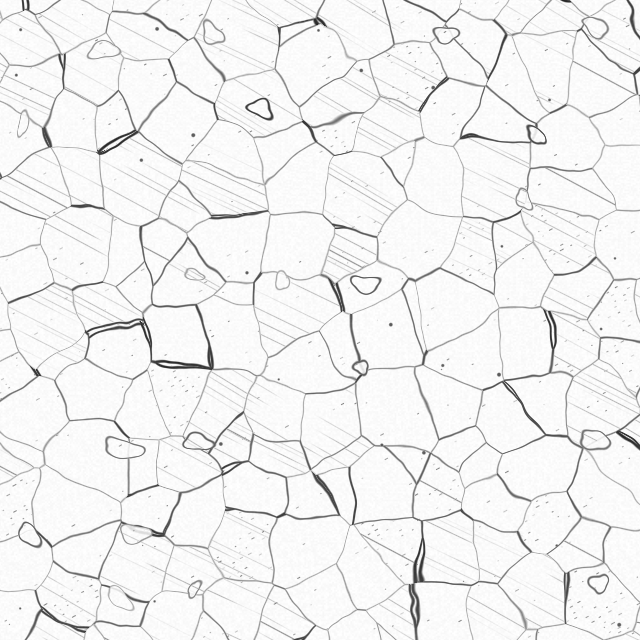
Reproduce this texture procedurally as a WebGL 2 fragment shader.

```glsl
#version 300 es
precision highp float;

#define GRAINS 12.0
#define SIZE_SPREAD 0.36
#define WARP 0.011
#define THIN_LINE 0.0008
#define THICK_LINE 0.0019
#define TWIN_ANGLE -0.49
#define TWIN_GAP 0.0085
#define DASH_ANGLE 0.5
#define ISLANDS 8.0
#define PITS 11.0
#define PAPER 0.985
#define PAPER_GRAIN 0.035

uniform vec2 u_resolution;
out vec4 fragColor;

float hash(vec2 p) {
  return fract(sin(dot(p, vec2(127.1, 311.7))) * 43758.545);
}

vec2 hash2(vec2 p) {
  return vec2(hash(p), hash(p + vec2(41.3, 17.9)));
}

float valueNoise(vec2 p) {
  vec2 i = floor(p), f = fract(p);
  f = f * f * (3.0 - 2.0 * f);
  return mix(mix(hash(i), hash(i + vec2(1, 0)), f.x),
             mix(hash(i + vec2(0, 1)), hash(i + vec2(1, 1)), f.x), f.y);
}

// Coordinates along and across a direction
vec2 alongAcross(vec2 p, float angle) {
  vec2 dir = vec2(cos(angle), sin(angle));
  return vec2(dot(p, dir), dot(p, vec2(-dir.y, dir.x)));
}

float stroke(float dist, float halfWidth) {
  float soft = max(0.85 / u_resolution.y, 0.0012);
  return 1.0 - smoothstep(halfWidth - soft, halfWidth + soft, dist);
}

// Grain centre in xy, size weight in z
vec3 grainSeed(vec2 cell) {
  return vec3(cell + 0.5 + 0.95 * (hash2(cell) - 0.5), SIZE_SPREAD * hash(cell + 71.7));
}

// Boundaries of a weighted cell diagram; also returns the owning cell
float grainBoundaries(vec2 p, out vec2 owner) {
  vec2 g = p * GRAINS, base = floor(g);
  float best = 1e5;
  for (int k = 0; k < 25; k++) {
    vec2 cell = base + vec2(k % 5 - 2, k / 5 - 2);
    vec3 s = grainSeed(cell);
    float power = dot(g - s.xy, g - s.xy) - s.z;
    if (power < best) { best = power; owner = cell; }
  }
  vec3 own = grainSeed(owner);
  float swell = valueNoise(p * 23.0 + 5.0), ink = 0.0;
  for (int k = 0; k < 25; k++) {
    vec2 cell = base + vec2(k % 5 - 2, k / 5 - 2);
    if (cell == owner) continue;
    vec3 s = grainSeed(cell);
    float power = dot(g - s.xy, g - s.xy) - s.z;
    float dist = (power - best) / (2.0 * length(s.xy - own.xy)) / GRAINS;
    float h = hash(owner + cell + 0.37);
    float weight = h * h * (0.65 + 0.5 * swell);
    // Some boundaries split into a narrow lens
    float split = step(0.86, h) * max(swell - 0.55, 0.0) * 0.012;
    float halfWidth = mix(THIN_LINE, THICK_LINE, weight);
    ink = max(ink, stroke(abs(dist - split), halfWidth) * mix(0.34, 0.80, weight));
  }
  return ink;
}

// Broken parallel scratches inside a grain
float twinLines(vec2 p, vec2 grain) {
  vec2 q = alongAcross(p, TWIN_ANGLE + 0.12 * (hash(grain + 9.1) - 0.5));
  float row = floor(q.y / TWIN_GAP);
  float dist = abs(fract(q.y / TWIN_GAP) - 0.3 - 0.4 * hash(vec2(row, 2.3))) * TWIN_GAP;
  float present = step(0.5, hash(vec2(row, 8.7)))
                * smoothstep(0.3, 0.6, valueNoise(vec2(q.x * 9.0, row * 3.7)));
  float ink = stroke(dist, 0.0006) * present * (0.1 + 0.25 * hash(vec2(row, 5.1)));
  ink *= step(0.6, hash(grain + 3.3));
  // A single stronger line through a few grains
  float middle = alongAcross(p - grainSeed(grain).xy / GRAINS, TWIN_ANGLE).y;
  return max(ink, stroke(abs(middle), 0.0008) * step(0.9, hash(grain + 6.6)) * 0.45);
}

// Short etched dashes, dense in a few grains
float dashes(vec2 p, vec2 grain) {
  float amount = mix(0.05, 0.4, step(0.87, hash(grain + 12.4)));
  vec2 pitch = vec2(0.016, 0.009);
  vec2 q = alongAcross(p, DASH_ANGLE) / pitch, cell = floor(q);
  vec2 o = (q - cell - 0.3 - 0.4 * hash2(cell)) * pitch;
  o.x = max(abs(o.x) - 0.0025 * hash(cell + 7.0), 0.0);
  return stroke(length(o), 0.0006) * step(hash(cell + 3.0), amount) * (0.15 + 0.45 * hash(cell + 5.0));
}

// Scattered round pits
float pits(vec2 p) {
  vec2 cell = floor(p * PITS);
  vec2 o = (fract(p * PITS) - 0.2 - 0.6 * hash2(cell + 31.0)) / PITS;
  return stroke(length(o), 0.0015 + 0.0015 * hash(cell + 4.0)) * step(0.85, hash(cell + 2.0)) * 0.62;
}

// Small closed outlines: x is ink, y is the covered inside
vec2 islands(vec2 p) {
  vec2 cell = floor(p * ISLANDS);
  vec2 o = (fract(p * ISLANDS) - 0.3 - 0.4 * hash2(cell + 57.0)) / ISLANDS;
  vec2 q = alongAcross(o, 6.28 * hash(cell + 1.9)) * vec2(0.75, 1.25);
  float angle = atan(q.y, q.x);
  float radius = mix(0.009, 0.020, hash(cell + 8.2)) * (1.0 + 0.16 * sin(3.0 * angle + 6.28 * hash(cell)));
  float dist = length(q) - radius, present = step(0.73, hash(cell + 14.0));
  float shade = mix(0.3, 0.75, hash(cell + 22.0));
  return present * vec2(stroke(abs(dist), mix(THIN_LINE, THICK_LINE, shade)) * shade, stroke(dist, 0.0));
}

void main() {
  vec2 p = gl_FragCoord.xy / u_resolution.y;
  vec2 bend = vec2(valueNoise(p * 19.0), valueNoise(p * 19.0 + 47.0)) - 0.5;
  vec2 ripple = vec2(valueNoise(p * 65.0 + 13.0), valueNoise(p * 65.0 + 83.0)) - 0.5;
  vec2 warped = p + 2.0 * WARP * bend + 0.3 * WARP * ripple;

  vec2 grain;
  float ink = grainBoundaries(warped, grain);
  vec2 island = islands(warped);
  ink = max(ink * (1.0 - 0.85 * island.y), island.x);
  ink = max(ink, max(twinLines(p, grain), dashes(p, grain)));
  ink = max(ink, pits(p));

  float tone = PAPER - ink + PAPER_GRAIN * (valueNoise(p * 390.0) - 0.5);
  fragColor = vec4(vec3(clamp(tone, 0.0, 1.0)), 1.0);
}
```
